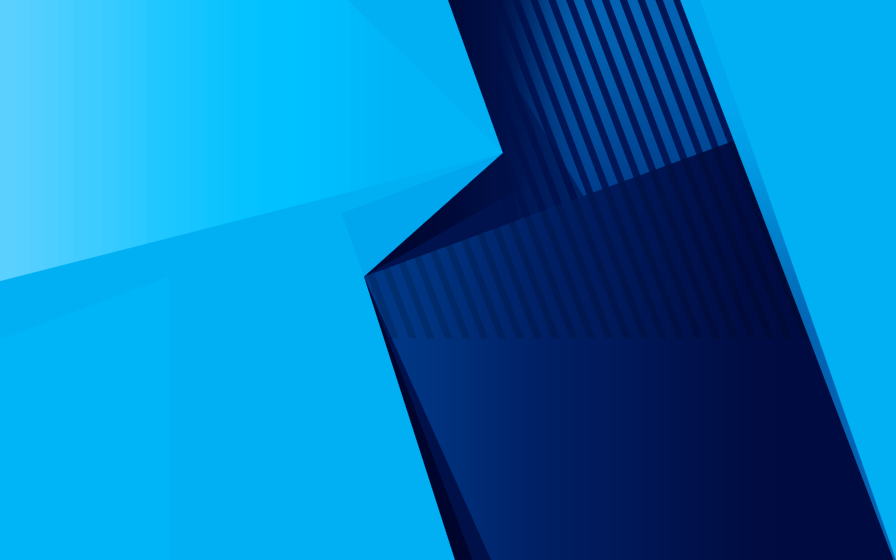
Give the GLSL for this background, as a Shadertoy shader.

```glsl
// A folded navy ribbon with slanted stripes crosses a flat cyan backdrop.
// Every facet is an intersection of smooth half-planes; gradients, fine
// vertical bands and a repeated stripe shade the facets.

const float ASPECT = 1.6;

// Ribbon corners, in canvas heights
const vec2 TOP_LEFT  = vec2(0.800, 1.0);
const vec2 NOTCH     = vec2(0.898, 0.727);
const vec2 TIP       = vec2(0.650, 0.506);
const vec2 FOOT      = vec2(0.8125, 0.0);
const vec2 TOP_RIGHT = vec2(1.2146, 1.0);
const vec2 END_RIGHT = vec2(1.596, 0.0);
const vec2 FOLD_END  = vec2(1.042, 0.650);

const vec3 CYAN       = vec3(0.00, 0.69, 0.95);
const vec3 CYAN_LIGHT = vec3(0.00, 0.71, 0.97);
const vec3 CYAN_SHADE = vec3(0.00, 0.655, 0.935);
const vec3 SKY        = vec3(0.37, 0.82, 1.00);
const vec3 AZURE      = vec3(0.00, 0.76, 1.00);
const vec3 BLUE       = vec3(0.01, 0.39, 0.70);
const vec3 ROYAL      = vec3(0.00, 0.215, 0.52);
const vec3 NAVY       = vec3(0.00, 0.12, 0.39);
const vec3 MIDNIGHT   = vec3(0.00, 0.045, 0.255);
const vec3 INK        = vec3(0.00, 0.02, 0.18);

float hash(float n) {
    return fract(sin(n * 12.9898) * 43758.5453);
}

// Smooth coverage of the half-plane to the left of the ray a -> b
float leftOf(vec2 p, vec2 a, vec2 b, float blur) {
    vec2 d = normalize(b - a);
    vec2 q = p - a;
    return clamp((d.x * q.y - d.y * q.x) / blur + 0.5, 0.0, 1.0);
}

// Slanted bars parallel to the ribbon's right edge
float stripes(vec2 p, float period, float blur) {
    float slope = (END_RIGHT.x - TOP_RIGHT.x) / (TOP_RIGHT.y - END_RIGHT.y);
    float across = TOP_RIGHT.x + slope * (1.0 - p.y) - p.x;
    float fromCentre = abs(fract(across / period) - 0.68) * period;
    fromCentre = min(fromCentre, period - fromCentre);
    return clamp((0.29 * period - fromCentre) / blur + 0.5, 0.0, 1.0);
}

vec3 backdrop(vec2 p, float px) {
    vec3 col = CYAN;

    // Lower left facet
    float facet = leftOf(p, vec2(0.302, 0.506), vec2(0.0, 0.394), px)
                * leftOf(p, vec2(0.302, 0.0), vec2(0.302, 1.0), px);
    col = mix(col, CYAN_LIGHT, facet);

    // Shaded facet beside the notch
    vec2 hinge = vec2(0.610, 0.619);
    float shade = leftOf(p, NOTCH, hinge, px) * leftOf(p, hinge, TIP, px);
    col = mix(col, CYAN_SHADE, shade);

    // Bright panel, stepped into narrow vertical bands
    float band = floor(p.x / 0.026);
    float x = mix(p.x, (band + 0.5) * 0.026, 0.7) + 0.02 * (hash(band) - 0.5);
    vec3 glow = mix(SKY, AZURE, smoothstep(-0.08, 0.53, x));
    glow = mix(glow, CYAN_LIGHT, smoothstep(0.52, 0.70, x));
    float panel = leftOf(p, vec2(0.0, 0.498), NOTCH, px)
                * leftOf(p, NOTCH, vec2(0.621, 1.0), px);
    return mix(col, glow, panel);
}

vec3 ribbon(vec2 p, float px) {
    // Lower sheet darkens to the right
    vec3 sheet = mix(ROYAL, NAVY, smoothstep(0.68, 1.02, p.x));
    sheet = mix(sheet, MIDNIGHT, smoothstep(0.92, 1.42, p.x));
    float bars = stripes(p, 0.0319, px);
    float aboveHem = clamp((p.y - 0.396) / px + 0.5, 0.0, 1.0);
    float fade = smoothstep(0.37, 0.62, p.y);
    vec3 lower = sheet * (1.0 - 0.16 * aboveHem * (1.0 - bars));

    // Upper sheet with bars that brighten toward the top
    vec3 barColor = mix(sheet, ROYAL, fade);
    barColor = mix(barColor, BLUE, smoothstep(0.55, 1.0, p.y));
    vec3 upper = mix(mix(sheet, vec3(0.0, 0.085, 0.335), fade), barColor, bars);
    vec3 col = mix(lower, upper, fade);

    // Shadow along the upper left edge
    vec2 shadowTop = vec2(0.829, 1.0);
    float shadow = 1.0 - leftOf(p, shadowTop, FOLD_END, px);
    col = mix(col, mix(col, MIDNIGHT, 0.55), shadow);
    col = mix(col, INK, 0.8 * (1.0 - leftOf(p, shadowTop, NOTCH, px)));

    // Two dark wedges spread from the tip above the fold
    float aboveFold = leftOf(p, TIP, FOLD_END, px);
    float reach = 1.0 - smoothstep(0.87, 1.06, p.x);
    col = mix(col, vec3(0.0, 0.075, 0.31), aboveFold * reach);
    float deep = leftOf(p, TIP, vec2(0.958, 0.680), px);
    col = mix(col, INK, 0.85 * deep * (1.0 - smoothstep(0.72, 0.99, p.x)));
    col = mix(col, lower, 1.0 - aboveFold);

    // Narrow folds descending from the tip
    col = mix(col, MIDNIGHT, 0.85 * (1.0 - leftOf(p, TIP, vec2(0.877, 0.0), px)));
    return mix(col, INK, 1.0 - leftOf(p, TIP, vec2(0.844, 0.0), px));
}

void mainImage(out vec4 fragColor, in vec2 fragCoord) {
    vec2 p = fragCoord / iResolution.xy * vec2(ASPECT, 1.0);
    float px = 1.2 / iResolution.y;
    vec3 col = backdrop(p, px);

    // Right backdrop and the thin ribbon underside
    float inner = leftOf(p, END_RIGHT, TOP_RIGHT, px);
    float rim = leftOf(p, vec2(1.60, 0.0), vec2(1.25, 1.0), px);
    vec3 rimColor = mix(BLUE, CYAN_SHADE, smoothstep(0.35, 0.85, p.y));
    col = mix(col, mix(CYAN, rimColor, rim), 1.0 - inner);

    // Ribbon silhouette
    float body = max(leftOf(p, TOP_LEFT, NOTCH, px), leftOf(p, NOTCH, TIP, px));
    body *= leftOf(p, TIP, FOOT, px) * inner;
    fragColor = vec4(mix(col, ribbon(p, px), body), 1.0);
}
```
